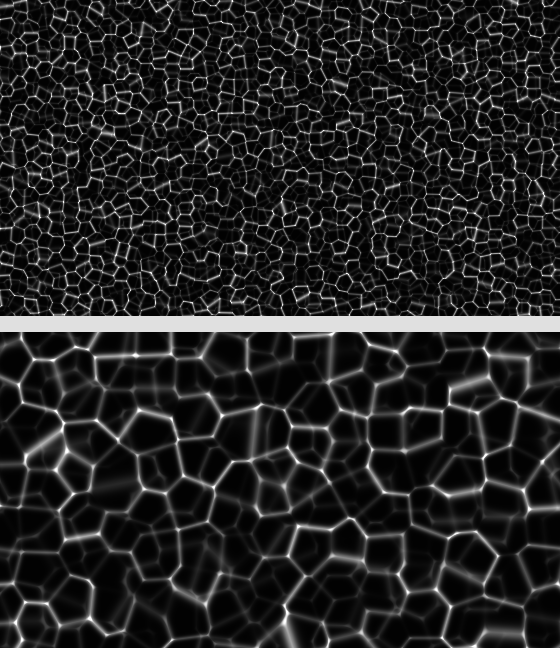
Top, the full canvas; bottom, a detail of the centre.
Write a Shadertoy shader that draws this texture.

```glsl
// A dense web of glowing grey cell walls on black, packed in loose columns.
// Each site gets a random direction; soft Voronoi weights blend them, and
// where neighbours disagree the walls light up, brightest at the junctions.

const float ROWS = 24.5;                  // cells per canvas height
const vec2 JITTER = vec2(0.54, 0.68);     // columns stay more regular than rows
const float SIZE_SPREAD = 0.12;           // variation of the cell sizes
const float TAU = 6.2832;

vec2 hash2(vec2 cell, float seed) {
    vec2 angles = vec2(dot(cell, vec2(127.1, 311.7)),
                       dot(cell, vec2(269.5, 183.3)));
    return fract(sin(angles + seed * 17.17) * 43758.5453);
}

// Site of a cell, with every other column raised by half a cell
vec2 cellSite(vec2 cell, float seed) {
    vec2 stagger = vec2(0.0, 0.5 * mod(cell.x, 2.0));
    return cell + 0.5 + stagger + JITTER * (hash2(cell, seed) - 0.5);
}

// Even random point on the unit sphere
vec3 sphereDirection(vec2 random) {
    float height = 2.0 * random.x - 1.0;
    float angle = TAU * random.y;
    return vec3(sqrt(1.0 - height * height) * vec2(cos(angle), sin(angle)), height);
}

// Disagreement of the blended directions: zero in cells, up to 4 on walls
float cellWalls(vec2 p, float sharpness, float junctionGain, float seed) {
    vec2 home = floor(p);
    vec3 directionSum = vec3(0.0);
    float weightSum = 0.0;
    float squareSum = 0.0;
    for (int y = -2; y <= 2; y++) {
        for (int x = -2; x <= 2; x++) {
            vec2 cell = home + vec2(x, y);
            vec2 toSite = cellSite(cell, seed) - p;
            float depth = SIZE_SPREAD * hash2(cell, seed + 2.0).x;
            float weight = exp(-sharpness * (dot(toSite, toSite) + depth));
            directionSum += weight * sphereDirection(hash2(cell, seed + 1.0));
            weightSum += weight;
            squareSum += weight * weight;
        }
    }
    vec3 mean = directionSum / weightSum;
    float walls = 4.0 * max(1.0 - dot(mean, mean), 0.0);

    // Sharing is 0.5 between two cells and about 0.67 among three
    float sharing = 1.0 - squareSum / (weightSum * weightSum);
    return walls * (1.0 + junctionGain * smoothstep(0.46, 0.68, sharing));
}

void mainImage(out vec4 fragColor, in vec2 fragCoord) {
    vec2 p = ROWS * fragCoord / iResolution.y;

    // Crisp main web over a faint second one
    float web = cellWalls(p, 14.0, 0.8, 0.0);
    float wisps = cellWalls(p + vec2(0.37, 0.61), 12.0, 0.8, 5.0);
    float light = 0.006 + 0.155 * web + 0.035 * wisps;

    fragColor = vec4(vec3(min(light, 1.0)), 1.0);
}
```
